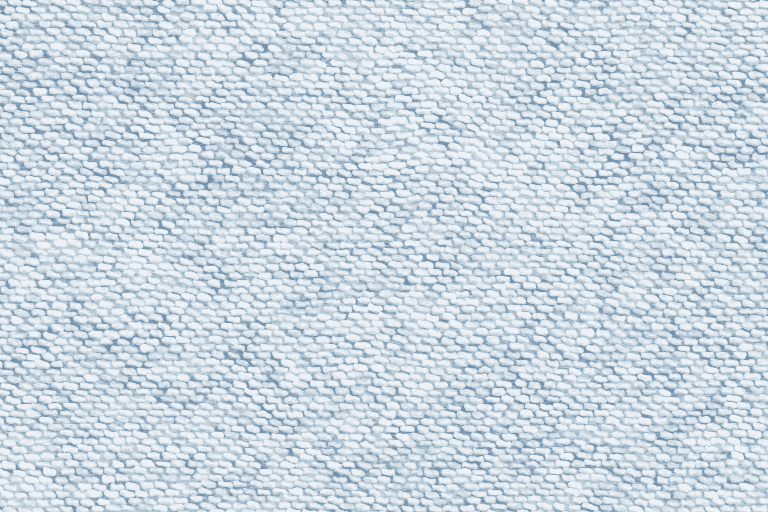
Write a Shadertoy shader that draws this texture.

```glsl
// Pale bleached denim: slanted twill stitches stepping down over thin blue gaps.
#define COLS 50.0          // stitches across
#define ROWS 70.0          // stitch rows down
#define TWILL_STEP 0.63    // sideways shift per row, in stitches
#define STITCH_FILL 0.97   // stitch length / column width
#define STITCH_RADIUS 0.46 // half thickness, in rows
#define TILT 0.17          // downward slope of each stitch
#define WEAR 0.20          // strength of the faded blotches
#define FUZZ 0.30          // strength of the fibre grain
#define GAP_BLUE vec3(0.45, 0.57, 0.67)
#define WORN_BLUE vec3(0.75, 0.815, 0.86)
#define BLEACHED vec3(0.935, 0.95, 0.965)

float hash(vec2 p) {
    vec3 q = fract(vec3(p.xyx) * 0.1031);
    q += dot(q, q.yzx + 33.33);
    return fract((q.x + q.y) * q.z);
}

float noise(vec2 p) {
    vec2 i = floor(p), f = fract(p);
    f = f * f * (3.0 - 2.0 * f);
    return mix(mix(hash(i), hash(i + vec2(1, 0)), f.x),
               mix(hash(i + vec2(0, 1)), hash(i + vec2(1, 1)), f.x), f.y);
}

float fbm(vec2 p) {
    float sum = 0.0, amp = 0.5;
    for (int i = 0; i < 4; i++) {
        sum += amp * noise(p);
        p = p * 2.03 + 17.0;
        amp *= 0.5;
    }
    return sum / 0.9375;
}

// Signed distance to a horizontal capsule.
float capsule(vec2 p, float halfLength, float radius) {
    p.x -= clamp(p.x, radius - halfLength, halfLength - radius);
    return length(p) - radius;
}

// x: distance to the nearest stitch, y: height within it, z: its random value.
vec3 nearestStitch(vec2 p, float pitch) {
    vec3 nearest = vec3(1e3, 0.0, 0.0);
    for (int j = -1; j <= 1; j++) {
        float row = floor(p.y) + float(j);
        float shift = TWILL_STEP * row + 0.14 * (hash(vec2(row, 5.0)) - 0.5);
        float column = floor(p.x / pitch + shift);
        for (int i = -1; i <= 1; i++) {
            vec2 id = vec2(column + float(i), row) + 100.0;
            vec2 jitter = vec2(hash(id + 31.7), hash(id + 67.3)) - 0.5;
            vec2 center = vec2((column + float(i) + 0.5 - shift) * pitch, row + 0.5);
            vec2 local = p - center - jitter * vec2(0.35, 0.2);
            local.y += TILT * local.x;
            float halfLength = 0.5 * pitch * STITCH_FILL * (0.88 + 0.2 * hash(id));
            float radius = STITCH_RADIUS * (0.88 + 0.22 * hash(id + 12.9));
            float d = capsule(local, halfLength, radius);
            if (d < nearest.x) nearest = vec3(d, local.y, hash(id + 53.1));
        }
    }
    return nearest;
}

void mainImage(out vec4 fragColor, in vec2 fragCoord) {
    vec2 uv = fragCoord / iResolution.y;
    float pitch = ROWS * iResolution.x / (iResolution.y * COLS);
    float pixel = ROWS / iResolution.y;

    // Slightly uneven weave, measured in rows.
    vec2 p = uv * ROWS;
    p += 0.8 * (vec2(noise(uv * 7.0), noise(uv * 7.0 + 40.0)) - 0.5);
    p += 0.3 * (vec2(noise(p * 1.3), noise(p * 1.3 + 90.0)) - 0.5);

    // Soft cloudy fading plus smaller worn patches.
    float fade = fbm(uv * 4.0 + 8.0) - 0.5;
    float patches = fbm(uv * 23.0 + 3.0) - 0.5;
    float wear = WEAR * (0.7 * fade + 1.2 * patches);

    // Rounded threads lit from above, with blue left in the lower crease.
    vec3 stitch = nearestStitch(p, pitch);
    float cover = 1.0 - smoothstep(-0.5 * pixel, 0.5 * pixel, stitch.x);
    float body = sqrt(clamp(-stitch.x / STITCH_RADIUS, 0.0, 1.0));
    float thread = 0.38 + 0.52 * body + 0.36 * stitch.y + 0.22 * (stitch.z - 0.5);
    float gap = 0.06 + 0.42 * noise(p * vec2(0.5, 0.8) + 21.0);
    float tone = mix(gap, thread, cover) + wear;

    // Fine fibres running along the threads.
    vec2 grain = vec2(p.x, p.y + TILT * p.x);
    tone += FUZZ * (noise(grain * vec2(2.0, 5.0)) - 0.5);
    tone += 0.6 * FUZZ * (noise(p * 5.0 + 60.0) - 0.5);
    tone = clamp(tone, 0.0, 1.0);

    vec3 color = mix(GAP_BLUE, WORN_BLUE, smoothstep(0.0, 0.48, tone));
    color = mix(color, BLEACHED, smoothstep(0.38, 0.95, tone));
    fragColor = vec4(color, 1.0);
}
```
